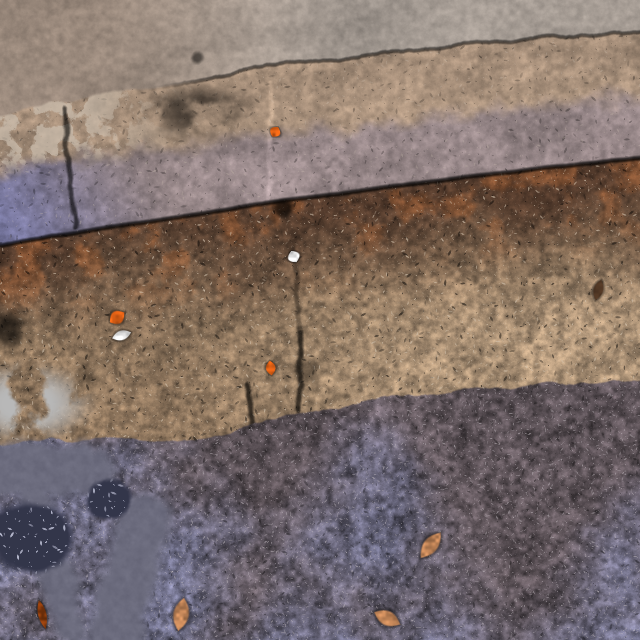
This texture is drawn by a Shadertoy shader. Its source:

```glsl
// Weathered street edge from above: slab, curb, rusty gutter and asphalt.
// Height lines split the layers, fbm stains them, jittered cells scatter grit.

vec2 hash2(vec2 p) {
  vec3 q = fract(p.xyx * vec3(.1031, .103, .0973));
  q += dot(q, q.yzx + 33.33);
  return fract((q.xx + q.yz) * q.zy);
}

float noise(vec2 p) {
  vec2 i = floor(p), f = fract(p);
  f = f * f * (3. - 2. * f);
  return mix(mix(hash2(i).x, hash2(i + vec2(1, 0)).x, f.x),
    mix(hash2(i + vec2(0, 1)).x, hash2(i + 1.).x, f.x), f.y);
}

float fbm(vec2 p) {
  float sum = 0., amp = .52;
  for (int i = 0; i < 5; i++) {
    sum += amp * noise(p);
    p = mat2(1.6, 1.2, -1.2, 1.6) * p + 7.3;
    amp *= .5;
  }
  return sum;
}

vec2 turn(vec2 p, float a) {
  return mat2(cos(a), -sin(a), sin(a), cos(a)) * p;
}

// Randomly turned oval grains, one per cell
float flecks(vec2 p, float cells, float size) {
  vec2 g = p * cells;
  float mask = 0.;
  for (int k = 0; k < 9; k++) {
    vec2 cell = floor(g) + vec2(k % 3 - 1, k / 3 - 1);
    vec2 r = hash2(cell), s = hash2(cell + 57.);
    vec2 d = turn(g - cell - r, s.x * 3.14) * vec2(1, 1.2 + 1.5 * s.y);
    float radius = size * (.12 + .88 * s.y * s.y);
    mask = max(mask, (1. - smoothstep(.4, 1., length(d) / radius)) * (.4 + .6 * r.y));
  }
  return mask;
}

float segment(vec2 p, vec2 a, vec2 b) {
  vec2 d = b - a;
  return length(p - a - d * clamp(dot(p - a, d) / dot(d, d), 0., 1.));
}

float crack(vec2 p, vec2 a, vec2 b) {
  return 1. - smoothstep(.001, .007, segment(p, a, b));
}

float spot(vec2 p, vec2 at, vec2 size) {
  return 1. - smoothstep(.35, 1.2, length((p - at) / size));
}

void leaf(inout vec3 col, vec2 p, vec2 at, vec2 size, float angle, vec3 tint) {
  vec2 d = turn(p - at, angle) / size;
  float rim = abs(d.y) + d.x * d.x;
  col *= .6 + .4 * smoothstep(.9, 1.6, rim);
  col = mix(tint * (.75 + .5 * noise(p * 180.)), col, smoothstep(.75, 1.1, rim));
}

void mainImage(out vec4 fragColor, in vec2 fragCoord) {
  vec2 p = fragCoord / iResolution.xy;
  float x = p.x, y = p.y;
  float broad = fbm(p * 5.), blotch = fbm(p * 22. + 9.), grit = fbm(p * 105.) - .5;
  float streak = fbm(vec2(x * 7., (y - .137 * x) * 26.)), rough = fbm(vec2(x * 26., 5)) - .5;
  vec2 w = p + .012 * (vec2(fbm(p * 35.), fbm(p * 35. + 40.)) - .5);
  float pale = flecks(p, 75., .36), dark = flecks(p + 3.7, 62., .42), fine = flecks(p + 8.1, 130., .5);

  // Layer boundaries
  float ledge = y - .822 - .138 * x - .014 * (sin(3.6 * x) + rough);
  float foot = y - .617 - .137 * x - .008 * sin(3.14 * x) - .003 * rough;
  float road = y - .308 - .03 * x - .055 * smoothstep(.28, .65, x) - .05 * max(x - .65, 0.) - .018 * rough;

  // Pavement slab
  vec3 slab = mix(vec3(.59, .525, .475), vec3(.615, .58, .55), smoothstep(.1, .6, x));
  slab *= .82 + .22 * broad + .2 * streak + .28 * grit;
  slab *= 1. - .5 * spot(w, vec2(.31, .911), vec2(.011));

  // Curb: tan upper band over a violet lower face
  float band = smoothstep(-.018, .018, y - .737 - .115 * x + .045 * (blotch - .5));
  vec3 curb = mix(vec3(.44, .44, .59), vec3(.57, .51, .515), smoothstep(0., .3, x + .6 * foot));
  curb = mix(curb, vec3(.64, .55, .47), band);
  curb *= (.76 + .3 * streak + .2 * blotch + .42 * grit) * (1. - .3 * dark);
  float flake = band * smoothstep(.46, .56, fbm(w * 48.)) * (1. - smoothstep(.1, .32, x));
  curb = mix(curb, vec3(.8, .75, .69), max(.7 * flake, .3 * pale));
  curb *= 1. - .55 * spot(w, vec2(.31, .825), vec2(.085, .045)) * smoothstep(.3, .6, blotch);
  curb *= 1. - .6 * crack(w, vec2(.1, .83), vec2(.117, .645));
  curb *= 1. + .15 * crack(w, vec2(.425, .87), vec2(.42, .69));

  // Gutter: damp rust by the curb, sandy concrete below
  float depth = foot / (foot - road);
  vec3 bed = mix(vec3(.34, .24, .18), vec3(.55, .455, .36), smoothstep(0., .6, depth + .5 * (broad - .5)));
  bed = mix(bed, vec3(.69, .59, .48), .8 * smoothstep(.3, .8, depth) * smoothstep(.2, .75, x));
  bed = mix(bed, vec3(.56, .33, .18), .5 * smoothstep(.45, .65, blotch) * (1. - smoothstep(.1, .5, depth)));
  bed *= (.82 + .35 * blotch + .8 * grit) * (1. - .5 * dark);
  bed = mix(bed, vec3(.83, .77, .69), .6 * pale + .2 * fine);
  bed = mix(bed, vec3(.72), smoothstep(.42, .6, blotch) * spot(p, vec2(.04, .37), vec2(.1, .06)));
  float split = max(crack(w, vec2(.456, .61), vec2(.47, .48)) * .5, crack(w, vec2(.47, .48), vec2(.466, .36)));
  split = max(split, crack(w, vec2(.387, .4), vec2(.396, .33)));
  bed *= 1. - .65 * max(split, spot(w, vec2(.015, .485), vec2(.03)));
  bed *= 1. - .4 * spot(w, vec2(.48, .42), vec2(.02));

  // Asphalt, bluer toward the lower left
  vec3 tar = mix(vec3(.365, .325, .345), vec3(.43, .43, .53), smoothstep(.25, .75, broad + .35 - y * 1.5 - .25 * x));
  tar *= (.72 + .55 * blotch + 1.1 * grit) * (1. - .35 * dark);
  tar = mix(tar, vec3(.76, .73, .75), .5 * fine + .35 * pale);

  // Smooth grey smear and coarse gravel
  float smear = min(segment(w, vec2(0, .265), vec2(.13, .265)), segment(w, vec2(.225, .19), vec2(.18, .02)));
  smear = min(smear, segment(w, vec2(.05, .23), vec2(.11, .02)) + .015) + .025 * (blotch - .5);
  float gravel = max(spot(w, vec2(.045, .16), vec2(.085, .065)), spot(w, vec2(.17, .22), vec2(.04)));

  // Stack the layers
  vec3 col = mix(tar, bed, smoothstep(-.002, .002, road));
  col = mix(vec3(.42, .42, .49) + .07 * grit, col, smoothstep(.03, .054, smear));
  col = mix(col, vec3(.2, .21, .29) + .5 * flecks(p, 85., .55), smoothstep(.25, .65, gravel + .3 * (blotch - .5)));
  col = mix(col, curb, smoothstep(-.002, .002, foot));
  col = mix(col, slab, smoothstep(-.003, .003, ledge));
  col *= .3 + .7 * smoothstep(.001, .006, abs(foot));
  col *= 1. - .5 * smoothstep(.22, .34, x) * (1. - smoothstep(.001, .005, abs(ledge)));
  col *= 1. - .7 * spot(w, vec2(.443, .675), vec2(.017));

  // Fallen leaves and scraps
  vec3 rust = vec3(.86, .37, .08), straw = vec3(.73, .5, .33);
  leaf(col, p, vec2(.183, .504), vec2(.014, .011), .6, rust);
  leaf(col, p, vec2(.423, .425), vec2(.012, .008), 1.7, rust);
  leaf(col, p, vec2(.43, .794), vec2(.009), 1., rust);
  leaf(col, p, vec2(.935, .547), vec2(.017, .008), 1.3, straw * .4);
  leaf(col, p, vec2(.673, .148), vec2(.026, .012), .9, straw);
  leaf(col, p, vec2(.283, .04), vec2(.027, .013), 1.4, straw);
  leaf(col, p, vec2(.605, .034), vec2(.023, .012), 2.7, straw);
  leaf(col, p, vec2(.066, .04), vec2(.024, .007), 1.8, rust * .6);
  leaf(col, p, vec2(.19, .476), vec2(.016, .008), .3, vec3(.93));
  leaf(col, p, vec2(.459, .599), vec2(.01), 2., vec3(.93));
  fragColor = vec4(col, 1);
}
```
